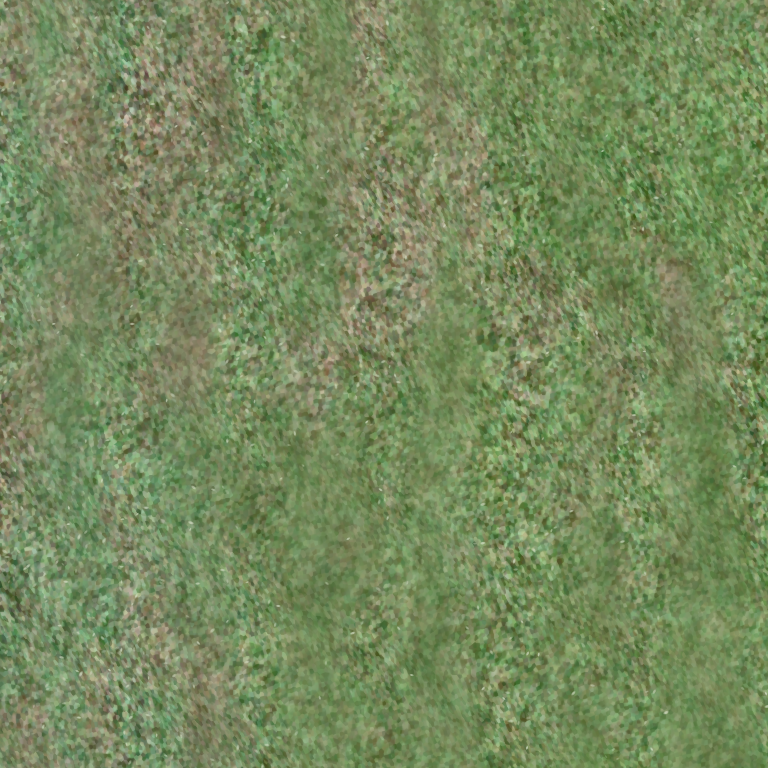
A Shadertoy shader for this texture:

```glsl
// A mown meadow seen from above: fine, slightly upright grass grain over broad
// patches of green, olive and dry soil. Soft cellular noise gives the patches,
// streaks and blades; sparse rotated ellipses give the pale flecks.

const float TAU = 6.2831853;
const vec3 GRASS = vec3(0.462, 0.550, 0.362);
const vec3 DRY = vec3(0.520, 0.510, 0.395);
const vec3 LUSH = vec3(0.405, 0.540, 0.300);
const vec3 COOL = vec3(0.435, 0.548, 0.405);
const vec3 PALE = vec3(0.82, 0.86, 0.76);

vec3 hash3(vec2 p, float seed) {
    vec3 q = fract(vec3(p.xyx + seed * 17.3) * vec3(0.1031, 0.1030, 0.0973));
    q += dot(q, q.yxz + 33.33);
    return fract((q.xxy + q.yzz) * q.zyx);
}

mat2 rotation(float angle) {
    float c = cos(angle), s = sin(angle);
    return mat2(c, -s, s, c);
}

// Three independent tones in -0.5..0.5, blended between jittered cells.
vec3 cellTones(vec2 p, float sharpness, float seed) {
    vec2 cell = floor(p), local = p - cell;
    vec3 total = vec3(0.0);
    float weightSum = 0.0;
    for (int y = -1; y <= 1; y++) {
        for (int x = -1; x <= 1; x++) {
            vec2 offset = vec2(x, y);
            vec2 jitter = hash3(cell + offset, seed + 5.0).xy;
            vec2 d = offset + 0.15 + 0.7 * jitter - local;
            float weight = exp(-sharpness * dot(d, d));
            total += weight * hash3(cell + offset, seed);
            weightSum += weight;
        }
    }
    return total / weightSum - 0.5;
}

// Coverage of scattered short strokes; density is the share of filled cells.
float flecks(vec2 p, float density, float seed) {
    vec2 cell = floor(p);
    float cover = 0.0;
    for (int y = -1; y <= 1; y++) {
        for (int x = -1; x <= 1; x++) {
            vec2 id = cell + vec2(x, y);
            vec3 place = hash3(id, seed), look = hash3(id, seed + 3.0);
            vec2 d = rotation(look.x * TAU) * (p - id - place.xy);
            float size = mix(0.65, 1.1, look.y);
            float r = length(d / vec2(0.46, 0.24)) / size;
            float shape = 1.0 - smoothstep(0.3, 1.2, r);
            float present = smoothstep(0.0, 0.03, density - place.z);
            cover = max(cover, shape * present * mix(0.3, 1.0, look.z));
        }
    }
    return cover;
}

// Broad ground colour: dry at the upper left, cool at the left, lush at the right.
vec3 groundColor(vec2 uv, vec3 patches, vec3 streaks) {
    float dryCorner = exp(-7.0 * dot(uv - vec2(0.2, 0.92), uv - vec2(0.2, 0.92)));
    float dry = 0.45 * dryCorner + 0.9 * patches.x + 0.9 * streaks.x;
    float lush = 0.5 * uv.x + 0.8 * patches.y + 0.5 * streaks.y;
    float cool = 0.75 - 1.3 * uv.x + 0.6 * patches.z;
    vec3 color = mix(GRASS, LUSH, 0.65 * smoothstep(0.0, 0.9, lush));
    color = mix(color, COOL, 0.7 * smoothstep(0.0, 0.8, cool));
    return mix(color, DRY, 0.85 * smoothstep(-0.05, 0.65, dry));
}

void mainImage(out vec4 fragColor, in vec2 fragCoord) {
    vec2 uv = fragCoord / iResolution.y;

    // Gentle bending keeps the streaks from running perfectly straight
    vec2 bent = uv;
    bent.x += 0.012 * sin(5.0 * uv.y + 3.0 * uv.x) + 0.05 * uv.y;
    vec3 patches = cellTones(bent * vec2(6.0, 4.5), 3.5, 1.0);
    vec3 streaks = cellTones(bent * vec2(24.0, 9.0), 3.5, 2.0);
    vec3 tufts = cellTones(bent * vec2(58.0, 38.0), 4.5, 3.0);

    // Faint upright bands where the grass is crisper
    float band = 0.5 + 0.5 * cos(TAU * 6.0 * uv.x + 1.5 * streaks.z);
    float crisp = 0.75 + 0.4 * band * band + 0.7 * patches.z + 0.5 * streaks.z;
    crisp = clamp(crisp, 0.5, 1.5);

    // Blades at two sizes, leaning differently from place to place
    vec2 lean = bent + vec2(0.006 * sin(31.0 * uv.y + 17.0 * uv.x), 0.0);
    vec3 blades = cellTones(lean * vec2(150.0, 98.0), 7.0, 4.0);
    vec3 fine = cellTones(rotation(0.35) * lean * vec2(235.0, 185.0), 8.0, 6.0);

    vec3 color = groundColor(uv, patches, streaks);
    float light = 0.05 * patches.y + 0.06 * streaks.z + 0.09 * tufts.x;
    light += crisp * (0.18 * blades.x + 0.20 * fine.x);
    color += light;

    // Small shifts between reddish stems and green leaves
    float warmth = 0.05 * tufts.y + crisp * (0.10 * blades.y + 0.07 * fine.y);
    color += warmth * vec3(0.8, -0.35, 0.1);
    color.b += crisp * (0.06 * blades.z + 0.05 * fine.z);

    // Pale clippings gather in the crisp places, mostly toward the left
    float density = 0.05 + 0.13 * (crisp - 0.8) + 0.12 * tufts.z;
    density += 0.05 * (0.5 - uv.x);
    float pale = flecks(uv * 115.0, clamp(density, 0.012, 0.25), 8.0);
    color = mix(color, PALE, 0.75 * pale);

    fragColor = vec4(clamp(color, 0.0, 1.0), 1.0);
}
```
